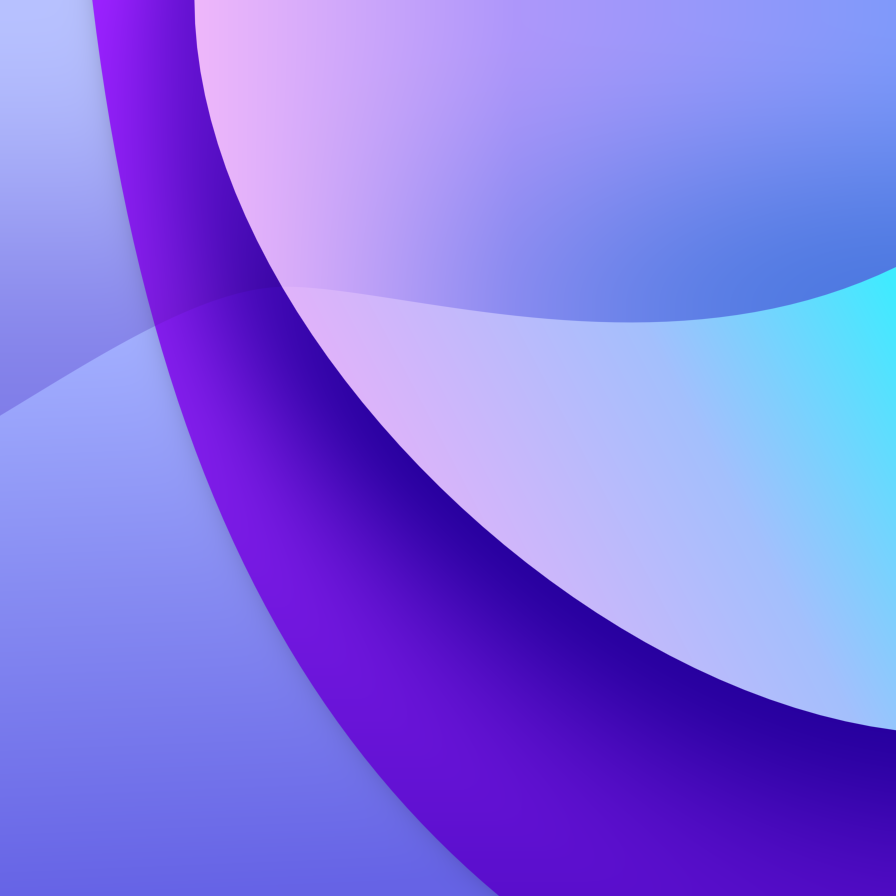
A Shadertoy shader for this background:

```glsl
// Layered violet ribbon with a pastel lens, crossed by a soft translucent wave.

const int SEGMENTS = 40;

vec2 bezier(vec2 a, vec2 b, vec2 c, vec2 d, float t) {
    float s = 1.0 - t;
    return s * s * s * a + 3.0 * s * s * t * b + 3.0 * s * t * t * c + t * t * t * d;
}

// Signed distance to a cubic curve, positive on the left of its direction.
float curveDistance(vec2 p, vec2 a, vec2 b, vec2 c, vec2 d) {
    float nearest = 1e5;
    float side = 1.0;
    vec2 start = a;
    for (int i = 1; i <= SEGMENTS; i++) {
        vec2 end = bezier(a, b, c, d, float(i) / float(SEGMENTS));
        vec2 along = end - start;
        vec2 offset = p - start;
        float h = clamp(dot(offset, along) / dot(along, along), 0.0, 1.0);
        float dist = length(offset - along * h);
        if (dist < nearest) {
            nearest = dist;
            side = along.x * offset.y < along.y * offset.x ? -1.0 : 1.0;
        }
        start = end;
    }
    return side * nearest;
}

// Gradient through three colours, the middle one placed at "center".
vec3 gradient(vec3 low, vec3 middle, vec3 high, float center, float t) {
    vec3 color = mix(low, middle, clamp(t / center, 0.0, 1.0));
    return mix(color, high, clamp((t - center) / (1.0 - center), 0.0, 1.0));
}

float coverage(float dist, float pixel) {
    return smoothstep(-0.75 * pixel, 0.75 * pixel, dist);
}

// Cool backdrop, split by the wave.
vec3 backdrop(vec2 p, float aboveWave) {
    vec3 upper = mix(vec3(0.50, 0.49, 0.91), vec3(0.72, 0.76, 1.0),
                     smoothstep(0.50, 1.02, p.y));
    vec3 lower = gradient(vec3(0.40, 0.39, 0.90), vec3(0.53, 0.55, 0.95),
                          vec3(0.64, 0.69, 1.0), 0.55, (p.y - 0.04 * p.x) / 0.63);
    return mix(lower, upper, aboveWave);
}

// Saturated ribbon, darkened beneath the lens.
vec3 ribbon(vec2 p, float lensGap, float wave, float aboveWave) {
    vec3 color = gradient(vec3(0.35, 0.055, 0.80), vec3(0.51, 0.115, 0.92),
                          vec3(0.61, 0.13, 1.0), 0.52, p.y);
    float reach = mix(0.27, 0.12, p.y);
    float strength = 1.0 - 0.5 * smoothstep(0.45, 0.95, p.y);
    float shadow = strength * (1.0 - smoothstep(-0.02, reach, lensGap));
    color = mix(color, vec3(0.15, 0.0, 0.62), shadow);
    return color * (1.0 - 0.07 * aboveWave * exp(-12.0 * abs(wave)));
}

// Pastel lens: pink to blue above the wave, pink to cyan below it.
vec3 lens(vec2 p, float aboveWave) {
    vec3 upper = gradient(vec3(0.94, 0.72, 0.98), vec3(0.68, 0.59, 0.98),
                          vec3(0.50, 0.60, 0.98), 0.46, (p.x - 0.21) / 0.79);
    float depth = smoothstep(0.98, 0.66, p.y) * smoothstep(0.25, 1.0, p.x);
    upper = mix(upper, vec3(0.28, 0.46, 0.87), 0.9 * depth);

    float slant = 1.46 * p.x + 0.77 * p.y - 0.98;
    vec3 lower = gradient(vec3(0.88, 0.70, 0.98), vec3(0.64, 0.75, 0.99),
                          vec3(0.25, 0.92, 1.0), 0.56, slant);
    return mix(lower, upper, aboveWave);
}

void mainImage(out vec4 fragColor, in vec2 fragCoord) {
    vec2 p = fragCoord / iResolution.xy;
    float pixel = 1.0 / min(iResolution.x, iResolution.y);

    // Boundaries of the ribbon and the lens
    float outer = curveDistance(p, vec2(0.103, 1.0), vec2(0.161, 0.517),
                                vec2(0.314, 0.203), vec2(0.557, 0.0));
    float inner = curveDistance(p, vec2(0.217, 1.0), vec2(0.217, 0.650),
                                vec2(0.626, 0.233), vec2(1.0, 0.185));

    // The wave joins a rising crest to a wide trough
    vec2 crest = vec2(0.319, 0.680);
    float rise = curveDistance(p, vec2(0.0, 0.536), vec2(0.111, 0.603),
                               vec2(0.228, 0.680), crest);
    float trough = curveDistance(p, crest, vec2(0.449, 0.680),
                                 vec2(0.742, 0.577), vec2(1.0, 0.702));
    float wave = abs(rise) < abs(trough) ? rise : trough;
    float aboveWave = coverage(wave, pixel);

    // Composite from back to front
    vec3 color = backdrop(p, aboveWave);
    color *= 1.0 - 0.10 * exp(-90.0 * max(-outer, 0.0));
    color = mix(color, ribbon(p, max(-inner, 0.0), wave, aboveWave), coverage(outer, pixel));
    color = mix(color, lens(p, aboveWave), coverage(inner, pixel));
    fragColor = vec4(color, 1.0);
}
```
